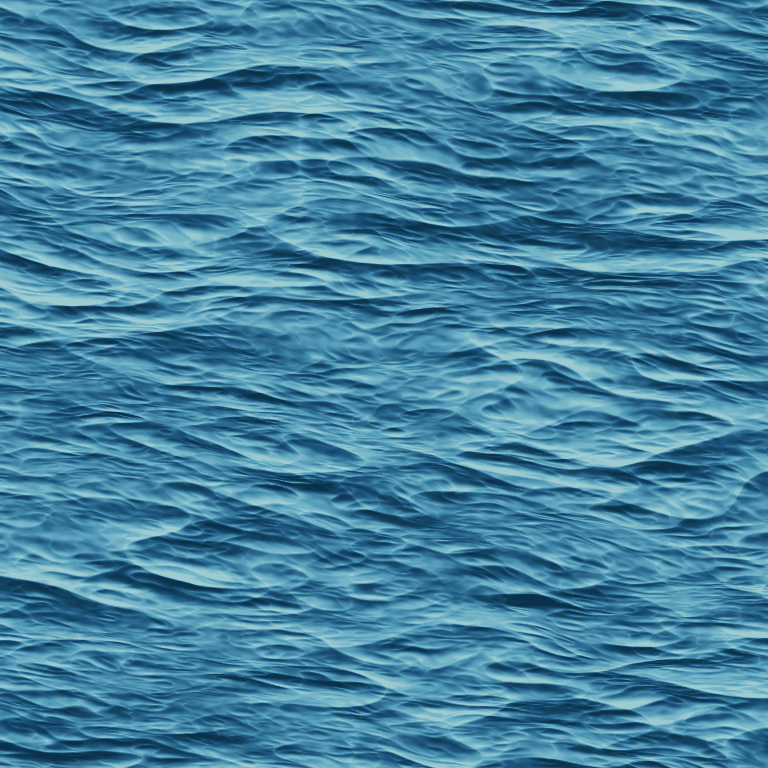
Give the GLSL for this texture, as a three.js fragment shader.

```glsl
varying vec2 vUv;

const vec3 ABYSS = vec3(0.04, 0.19, 0.29);
const vec3 TROUGH = vec3(0.07, 0.26, 0.37);
const vec3 DEEP = vec3(0.11, 0.32, 0.48);
const vec3 BODY = vec3(0.17, 0.42, 0.56);
const vec3 MID = vec3(0.25, 0.52, 0.65);
const vec3 SHEEN = vec3(0.34, 0.62, 0.73);
const vec3 SKY = vec3(0.46, 0.71, 0.78);
const vec3 GLINT = vec3(0.62, 0.80, 0.82);

const int OCTAVES = 4;
const float SLOPE_STEP = 0.0026;

// Random unit vector for a lattice cell
vec2 randomDirection(vec2 cell) {
  vec3 h = fract(cell.xyx * vec3(0.1031, 0.1030, 0.0973));
  h += dot(h, h.yzx + 33.33);
  float angle = 6.28318 * fract((h.x + h.y) * h.z);
  return vec2(cos(angle), sin(angle));
}

float cornerValue(vec2 cell, vec2 local, vec2 corner) {
  return dot(randomDirection(cell + corner), local - corner);
}

// Gradient noise, centred on zero
float gradientNoise(vec2 p) {
  vec2 cell = floor(p);
  vec2 f = fract(p);
  vec2 w = f * f * f * (f * (f * 6.0 - 15.0) + 10.0);
  float low = mix(cornerValue(cell, f, vec2(0.0)), cornerValue(cell, f, vec2(1.0, 0.0)), w.x);
  float high = mix(cornerValue(cell, f, vec2(0.0, 1.0)), cornerValue(cell, f, vec2(1.0)), w.x);
  return mix(low, high, w.y);
}

// Sharp crests between rounded troughs
float crestHeight(vec2 p) {
  return -abs(gradientNoise(p));
}

// Bright behind a crest, dark on the near face, with a thin lit rim between
float crestShade(vec2 p, float stepSize) {
  float height = crestHeight(p);
  float slope = (height - crestHeight(p + vec2(0.0, stepSize))) / stepSize;
  float rim = exp(16.0 * height) - 0.2;
  return slope + 0.6 * rim;
}

// Breaks crests into separate short wavelets
float waveletMask(vec2 p) {
  return 0.3 + 1.4 * smoothstep(-0.25, 0.25, gradientNoise(p));
}

// Sum of wave trains, each bent by the larger ones
float waterShade(vec2 uv) {
  vec2 p = uv + vec2(3.7, 5.3);
  p.y += 0.07 * uv.x;
  p.y += 0.032 * gradientNoise(p * vec2(2.5, 5.0));

  float swell = gradientNoise(p * vec2(2.4, 7.0) + 17.0);
  float shade = 0.7 * swell;
  float strength = 0.58 + 0.5 * swell;
  vec2 frequency = vec2(4.4, 17.0);

  for (int i = 0; i < OCTAVES; i++) {
    vec2 q = p * frequency + 23.7 * float(i);
    float mask = waveletMask(q * vec2(0.6, 0.45) + 41.3);
    shade += strength * mask * crestShade(q, SLOPE_STEP * frequency.y);
    p.y += 0.25 * gradientNoise(q + 7.9) / frequency.y;
    p.y += 0.015 * uv.x;
    strength = 0.5 * pow(0.77, float(i));
    frequency *= vec2(1.85, 1.9);
  }

  // Fine silky streaks
  shade += 0.5 * gradientNoise(p * vec2(20.0, 130.0));
  return shade + 0.4 * gradientNoise(p * vec2(60.0, 200.0));
}

// Tone 0 to 1 runs through the palette by area share
vec3 waterColor(float tone) {
  vec3 color = mix(ABYSS, TROUGH, smoothstep(0.0, 0.05, tone));
  color = mix(color, DEEP, smoothstep(0.05, 0.13, tone));
  color = mix(color, BODY, smoothstep(0.11, 0.29, tone));
  color = mix(color, MID, smoothstep(0.27, 0.49, tone));
  color = mix(color, SHEEN, smoothstep(0.47, 0.73, tone));
  color = mix(color, SKY, smoothstep(0.72, 0.92, tone));
  return mix(color, GLINT, smoothstep(0.92, 1.0, tone));
}

void main() {
  float tone = 1.0 / (1.0 + exp(-2.75 * waterShade(vUv)));
  gl_FragColor = vec4(waterColor(tone), 1.0);
}
```
